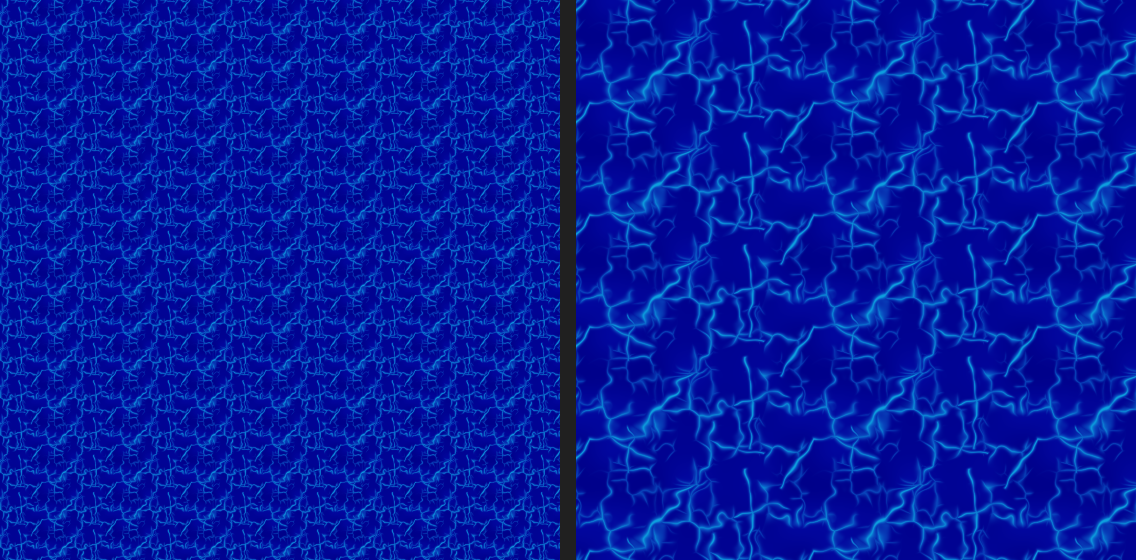
Left, the full canvas; right, a detail of the centre.
A WebGL 2 fragment shader for this texture:

```glsl
#version 300 es
precision highp float;
// Rippling pool water: a 2:1 tile of bright caustic filaments on deep blue.
// Wrapped noise bends the main strands and two Voronoi webs, and also fades
// them in and out, so that every tile joins its neighbours without a seam.
uniform vec2 u_resolution;
out vec4 fragColor;

const float ROWS = 15.0;            // tiles up the canvas
const vec2 TILE = vec2(2.0, 1.0);   // tile size, in tile heights
const vec3 ABYSS = vec3(0.0, 0.0, 0.53);
const vec3 DEEP = vec3(0.01, 0.03, 0.63);
const vec3 MIDDLE = vec3(0.035, 0.29, 0.75);
const vec3 GLINT = vec3(0.05, 0.62, 0.87);

// Integer hash: two values from 0 to 1 for a lattice cell
vec2 hash2(vec2 cell, uint seed) {
  uvec2 v = uvec2(cell) + uvec2(seed, seed * 7u);
  v = v * 1664525u + 1013904223u;
  v.x += v.y * 1664525u;
  v.y += v.x * 1664525u;
  v ^= v >> 16u;
  v.x += v.y * 1664525u;
  v.y += v.x * 1664525u;
  v ^= v >> 16u;
  return vec2(v & 65535u) / 65535.0;
}

// Smooth noise that wraps at the tile borders; scale is cells per tile height
vec2 noise2(vec2 p, float scale, uint seed) {
  vec2 q = p * scale;
  vec2 cell = floor(q);
  vec2 f = fract(q);
  vec2 period = TILE * scale;
  f = f * f * (3.0 - 2.0 * f);
  vec2 a = hash2(mod(cell, period), seed);
  vec2 b = hash2(mod(cell + vec2(1, 0), period), seed);
  vec2 c = hash2(mod(cell + vec2(0, 1), period), seed);
  vec2 d = hash2(mod(cell + vec2(1, 1), period), seed);
  return mix(mix(a, b, f.x), mix(c, d, f.x), f.y);
}

// Soft light along the borders of wrapped Voronoi cells
float web(vec2 p, float scale, float width, uint seed) {
  vec2 q = p * scale;
  vec2 cell = floor(q);
  float nearest = 9.0;
  float second = 9.0;
  for (int j = -1; j <= 1; j++) {
    for (int i = -1; i <= 1; i++) {
      vec2 c = cell + vec2(i, j);
      vec2 site = c + 0.1 + 0.8 * hash2(mod(c, TILE * scale), seed);
      float d = distance(q, site);
      second = min(second, max(nearest, d));
      nearest = min(nearest, d);
    }
  }
  return exp(-0.5 * (second - nearest) / (scale * width));
}

// Soft light along a wrapped segment, thinning toward its ends
float strand(vec2 p, vec2 a, vec2 b, float width) {
  vec2 v = p - 0.5 * (a + b);
  v -= TILE * round(v / TILE);
  vec2 arm = 0.5 * (b - a);
  float h = clamp(dot(v, arm) / dot(arm, arm), -1.0, 1.0);
  return exp(-length(v - arm * h) / (width * (1.0 - 0.35 * h * h)));
}

// The strong strands: crossing, flare with its streak, and climbing chain
float mainStrands(vec2 p) {
  float light = strand(p, vec2(0.51, 0.76), vec2(0.54, 0.02), 0.026);
  light = max(light, strand(p, vec2(0.33, 0.38), vec2(0.87, 0.45), 0.028));
  light = max(light, strand(p, vec2(0.17, 0.26), vec2(0.17, -0.12), 0.034));
  light = max(light, strand(p, vec2(0.17, 0.11), vec2(0.67, -0.08), 0.022));
  light = max(light, strand(p, vec2(1.08, 0.06), vec2(1.56, 0.16), 0.032));
  light = max(light, strand(p, vec2(1.56, 0.16), vec2(1.75, 0.38), 0.034));
  light = max(light, strand(p, vec2(1.75, 0.38), vec2(2.17, 0.87), 0.026));
  light = max(light, strand(p, vec2(0.85, -0.37), vec2(1.08, 0.06), 0.026));
  return max(light, strand(p, vec2(1.47, 0.18), vec2(1.45, -0.28), 0.022));
}

vec3 water(vec2 p) {
  // Bend the filaments
  vec2 bent = p + 0.14 * (noise2(p, 4.0, 11u) - 0.5);
  bent += 0.09 * (noise2(p, 10.0, 23u) - 0.5);

  // Fade them unevenly, then layer strong, medium and faint light
  vec2 fade = noise2(p, 5.0, 37u);
  vec2 sparkle = noise2(p, 11.0, 41u);
  float light = mainStrands(bent) * (0.55 + 0.6 * sparkle.x);
  float coarse = web(bent, 3.0, 0.022, 53u);
  float fine = web(bent, 5.0, 0.016, 67u);
  light = max(light, 0.8 * coarse * smoothstep(0.25, 0.8, fade.x));
  light = max(light, 0.5 * fine * smoothstep(0.35, 0.8, fade.y));
  light = clamp(light - 0.04, 0.0, 1.0);

  // Uneven blue depth below the light
  vec3 base = mix(ABYSS, DEEP, noise2(p, 3.0, 79u).x);
  vec3 color = mix(base, MIDDLE, smoothstep(0.0, 0.55, light));
  return mix(color, GLINT, smoothstep(0.4, 0.9, light));
}

void main() {
  // Four samples per pixel smooth the thin filaments
  vec3 color = vec3(0.0);
  for (int k = 0; k < 4; k++) {
    vec2 shift = 0.5 * vec2(k & 1, k >> 1) - 0.25;
    color += water((gl_FragCoord.xy + shift) / u_resolution * ROWS);
  }
  fragColor = vec4(color / 4.0, 1.0);
}
```
